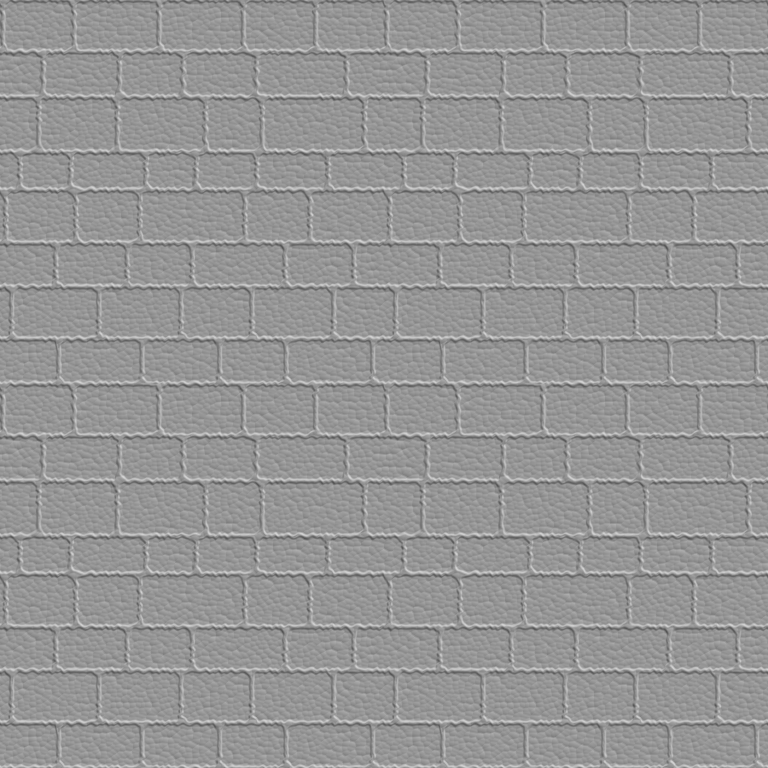
Give the GLSL for this texture map, as a three.js fragment shader.

```glsl
#define TILES 2.0
#define GRAIN_CELLS vec2(66.0, 88.0)
#define GRAIN 0.6
#define JITTER 0.19
#define GAP 0.001
#define BEVEL 0.007
#define RADIUS 0.022
#define WOBBLE 0.0028
#define LIGHT vec2(-0.5, -0.87)
#define RELIEF_STEP 0.0026
#define RELIEF 0.23
#define BASE_GREY 0.585

varying vec2 vUv;

const float TAU = 6.2831853;

// Course tops measured downward, and the shift of each course in bricks
const vec4 TOPS_A = vec4(0.0, 0.135, 0.253, 0.396);
const vec4 TOPS_B = vec4(0.495, 0.633, 0.747, 0.883);
const vec4 SHIFT_A = vec4(0.04, 0.44, 0.56, 0.18);
const vec4 SHIFT_B = vec4(0.01, 0.65, 0.18, 0.83);

float hash(vec2 p) {
  return fract(sin(dot(p, vec2(127.1, 311.7))) * 43758.5);
}

float pick(vec4 a, vec4 b, float i) {
  vec4 v = i < 3.5 ? a : b;
  vec4 slot = abs(vec4(0.0, 1.0, 2.0, 3.0) - mod(i, 4.0));
  return dot(v, 1.0 - step(0.5, slot));
}

// Wrapping cellular noise: squared distance to the nearest point
float cellular(vec2 p) {
  vec2 cell = floor(p), f = fract(p);
  float nearest = 2.0;
  for (int y = -1; y <= 1; y++) {
    for (int x = -1; x <= 1; x++) {
      vec2 o = vec2(float(x), float(y));
      vec2 id = mod(cell + o, GRAIN_CELLS);
      vec2 d = o + vec2(hash(id), hash(id + 91.3)) - f;
      nearest = min(nearest, dot(d, d));
    }
  }
  return nearest;
}

// Ragged joints from periodic layered sines
vec2 wobble(vec2 p) {
  vec2 s = TAU * p;
  vec2 slow = sin(s.yx * 29.0 + 2.0 * sin(s * 5.0));
  vec2 fast = sin(s.yx * 47.0 + 3.0 * sin(s.yx * 7.0));
  return 0.5 * WOBBLE * (slow + fast);
}

float joint(float i, float course, float count) {
  return i + JITTER * (2.0 * hash(vec2(mod(i, count), course + 17.0)) - 1.0);
}

// Distance from the edge of the brick, positive inside it
float brickInside(vec2 p) {
  float down = fract(-p.y);
  vec4 passed = step(TOPS_A, vec4(down)) + step(TOPS_B, vec4(down));
  float course = dot(passed, vec4(1.0)) - 1.0;
  float top = pick(TOPS_A, TOPS_B, course);
  float bottom = course > 6.5 ? 1.0 : pick(TOPS_A, TOPS_B, course + 1.0);

  float count = abs(course - 3.0) < 0.5 ? 6.0 : 5.0;
  float u = p.x * count - pick(SHIFT_A, SHIFT_B, course);
  float i = floor(u);
  if (u < joint(i, course, count)) i -= 1.0;
  else if (u >= joint(i + 1.0, course, count)) i += 1.0;
  float left = joint(i, course, count);
  float right = joint(i + 1.0, course, count);

  vec2 center = vec2(u - 0.5 * (left + right), down - 0.5 * (top + bottom));
  center.x /= count;
  vec2 halfSize = 0.5 * vec2((right - left) / count, bottom - top);
  vec2 q = abs(center) - halfSize + RADIUS;
  return RADIUS - length(max(q, 0.0)) - min(max(q.x, q.y), 0.0);
}

float height(vec2 p) {
  float grain = cellular(p * GRAIN_CELLS);
  float inside = brickInside(p + wobble(p)) - 0.003 * (grain - 0.25);
  return smoothstep(GAP, GAP + BEVEL, inside) + GRAIN * grain;
}

void main() {
  vec2 p = vUv * TILES;
  // Emboss: slopes facing the light brighten, the others darken
  vec2 reach = LIGHT * RELIEF_STEP;
  float slope = height(p - reach) - height(p + reach);
  float grey = clamp(BASE_GREY + RELIEF * slope, 0.32, 0.82);
  gl_FragColor = vec4(vec3(grey), 1.0);
}
```
